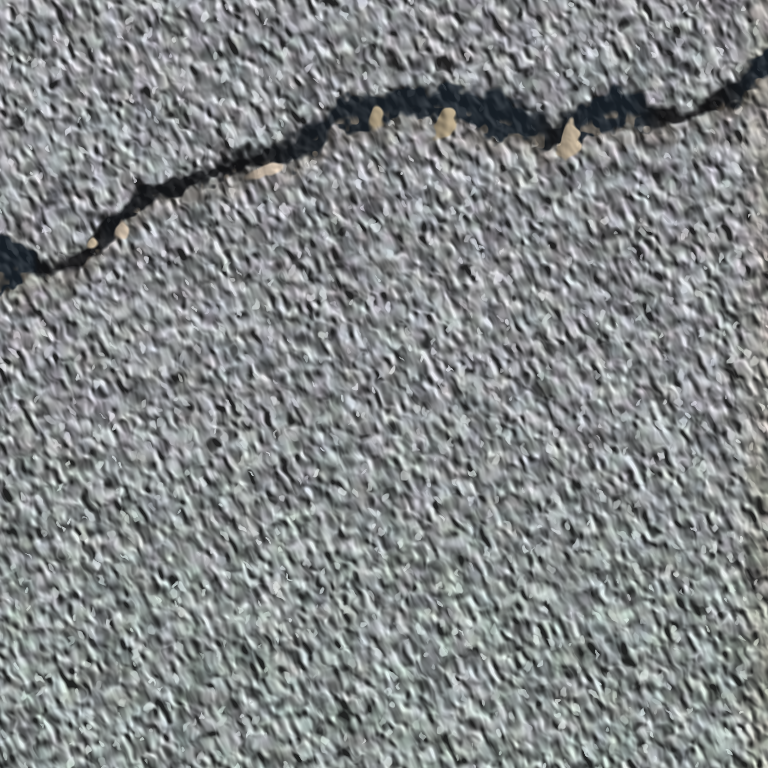
Give the GLSL for this texture, as a WebGL 2 fragment shader.

```glsl
#version 300 es
precision highp float;

uniform vec2 u_resolution;
out vec4 fragColor;

const vec2 GRAIN_FREQ = vec2(150.0, 82.0);   // across and along the grain
const vec2 GRAIN_DIR = vec2(0.90, 0.44);     // axis across the grain
const vec2 LIGHT_STEP = vec2(0.80, 0.30);    // relief offset in grain cells
const float WARP = 0.65;
const float BASE_LEVEL = 0.535;
const float RELIEF = 0.38;
const float FINE_RELIEF = 0.17;
const float BODY = 0.34;
const float CHIP_FREQ = 64.0;
const float CHIP_DENSITY = 0.26;
const float EDGE_ROUGHNESS = 0.019;
const vec3 ASPHALT_TINT = vec3(0.985, 1.005, 1.008);
const vec3 CRACK_BLUE = vec3(0.085, 0.115, 0.145);
const vec3 CRACK_BLACK = vec3(0.060, 0.060, 0.065);
const vec3 SOIL = vec3(0.50, 0.46, 0.41);
const vec3 STONE_PALE = vec3(0.80, 0.74, 0.68);
const vec3 STONE_TAN = vec3(0.68, 0.62, 0.51);

// Crack knots: x, centre height, half width
const int KNOTS = 16;
const vec3 CRACK[KNOTS] = vec3[KNOTS](
  vec3(0.0, 0.658, 0.037), vec3(0.026, 0.655, 0.036), vec3(0.05, 0.645, 0.014),
  vec3(0.105, 0.657, 0.007), vec3(0.14, 0.702, 0.015), vec3(0.20, 0.750, 0.014),
  vec3(0.325, 0.790, 0.012), vec3(0.385, 0.801, 0.017), vec3(0.44, 0.850, 0.020),
  vec3(0.57, 0.866, 0.022), vec3(0.66, 0.847, 0.029), vec3(0.72, 0.824, 0.014),
  vec3(0.80, 0.861, 0.030), vec3(0.88, 0.842, 0.006), vec3(0.93, 0.861, 0.011),
  vec3(1.0, 0.919, 0.024));

// Loose stones: centre, radii
const int STONES = 6;
const vec4 STONE[STONES] = vec4[STONES](
  vec4(0.345, 0.778, 0.021, 0.007), vec4(0.158, 0.701, 0.008, 0.012),
  vec4(0.581, 0.840, 0.014, 0.021), vec4(0.742, 0.818, 0.013, 0.023),
  vec4(0.490, 0.849, 0.009, 0.015), vec4(0.120, 0.684, 0.006, 0.007));

float hash(vec2 p) {
  return fract(sin(dot(p, vec2(127.1, 311.7))) * 43758.5453);
}

float noise(vec2 p) {
  vec2 i = floor(p), f = fract(p);
  f = f * f * (3.0 - 2.0 * f);
  return mix(mix(hash(i), hash(i + vec2(1, 0)), f.x),
             mix(hash(i + vec2(0, 1)), hash(i + vec2(1, 1)), f.x), f.y);
}

// Slanted relief: height differences along the light
float grainLight(vec2 uv) {
  vec2 q = vec2(dot(uv, GRAIN_DIR), dot(uv, vec2(-GRAIN_DIR.y, GRAIN_DIR.x)));
  q *= GRAIN_FREQ;
  q += WARP * (vec2(noise(uv * 80.0), noise(uv * 80.0 + 40.0)) - 0.5);
  float body = noise(q);
  float relief = body - noise(q + LIGHT_STEP);
  vec2 fq = q * 1.7 + 17.0;
  float fine = noise(fq) - noise(fq + LIGHT_STEP);
  float pits = smoothstep(0.70, 0.95, noise(q * 0.62 + 71.0));
  return BASE_LEVEL + RELIEF * relief + FINE_RELIEF * fine
       + BODY * (body - 0.5) + 0.07 * (noise(uv * 28.0) - 0.5) - 0.22 * pits;
}

// Bright mineral chips, one candidate per cell; returns coverage and shade
vec2 chips(vec2 uv) {
  vec2 p = uv * CHIP_FREQ, cell = floor(p);
  p += 0.35 * (vec2(noise(uv * 170.0), noise(uv * 170.0 + 31.0)) - 0.5);
  vec2 best = vec2(0.0);
  for (int y = -1; y <= 1; y++)
    for (int x = -1; x <= 1; x++) {
      vec2 c = cell + vec2(x, y);
      float pick = hash(c + 5.3);
      vec2 d = p - c - vec2(hash(c + 1.7), hash(c + 9.1));
      d.x += (1.2 * hash(c + 7.7) - 0.4) * d.y;
      float r = mix(0.20, 0.50, hash(c + 3.9));
      float a = (1.0 - smoothstep(0.45 * r, r, length(d * vec2(1.25, 0.8))))
              * step(pick, CHIP_DENSITY);
      if (a > best.x) best = vec2(a, hash(c + 6.6));
    }
  return best;
}

// Interpolated centre and half width of the crack at x
vec2 crackAt(float x) {
  vec2 s = CRACK[0].yz;
  for (int i = 1; i < KNOTS; i++)
    s = mix(s, CRACK[i].yz, clamp((x - CRACK[i - 1].x) / (CRACK[i].x - CRACK[i - 1].x), 0.0, 1.0));
  return s;
}

void main() {
  vec2 uv = gl_FragCoord.xy / u_resolution;
  float px = 1.0 / min(u_resolution.x, u_resolution.y);

  // Asphalt with faint colour drift
  float light = grainLight(uv);
  vec2 chip = chips(uv);
  light = mix(light, 0.66 + 0.26 * chip.y, 0.75 * chip.x);
  vec3 chroma = vec3(noise(uv * 55.0), noise(uv * 55.0 + 23.0), noise(uv * 55.0 + 61.0)) - 0.5;
  vec3 col = clamp(light, 0.13, 0.93) * (ASPHALT_TINT + 0.045 * chroma);
  col *= mix(vec3(0.985, 1.015, 1.0), vec3(1.0, 0.995, 1.01), smoothstep(0.1, 0.6, uv.y));
  col *= mix(vec3(1.0), vec3(1.02, 0.99, 0.95), smoothstep(0.94, 1.0, uv.x));

  // Crack with ragged rims, soft shadow above and soil below
  vec2 crack = crackAt(uv.x);
  float rag = noise(uv * 48.0) + 0.8 * noise(uv * 115.0) - 0.9;
  float offset = uv.y - crack.x;
  float d = abs(offset) - crack.y + EDGE_ROUGHNESS * rag;
  float below = smoothstep(0.0, -0.012, offset);
  float lip = below * (1.0 - smoothstep(0.0, 0.035, d));
  col = mix(col, SOIL * (0.5 + light), 0.32 * lip);
  float shade = (1.0 - below) * (1.0 - smoothstep(0.0, 0.010, d));
  col *= 1.0 - 0.30 * shade;
  float inside = 1.0 - smoothstep(-0.005 - px, 0.003 + px, d);
  vec3 deep = mix(CRACK_BLACK, CRACK_BLUE, smoothstep(0.010, 0.024, crack.y));
  deep += 0.22 * max(light - 0.40, 0.0);
  float crumbs = smoothstep(0.58, 0.80, noise(uv * 95.0 + 13.0)) * below;
  deep = mix(deep, SOIL * (0.4 + light), 0.70 * crumbs);
  col = mix(col, deep, 0.96 * inside);

  // Tapered stones lodged in the crack
  for (int i = 0; i < STONES; i++) {
    vec4 s = STONE[i];
    vec2 p = uv - s.xy;
    p.y -= 0.3 * p.x;
    p /= s.zw;
    p.x /= 1.0 - 0.35 * clamp(p.y, -1.0, 1.0);
    float edge = (length(p) - 0.92 + 0.5 * (noise(uv * 110.0) - 0.5)) * min(s.z, s.w);
    vec3 stone = mix(STONE_PALE, STONE_TAN, hash(vec2(float(i), 2.0)));
    stone *= 0.72 + 0.16 * p.x + 0.45 * light;
    col = mix(col, stone, 1.0 - smoothstep(-px, px + 0.002, edge));
  }

  fragColor = vec4(clamp(col, 0.0, 1.0), 1.0);
}
```
